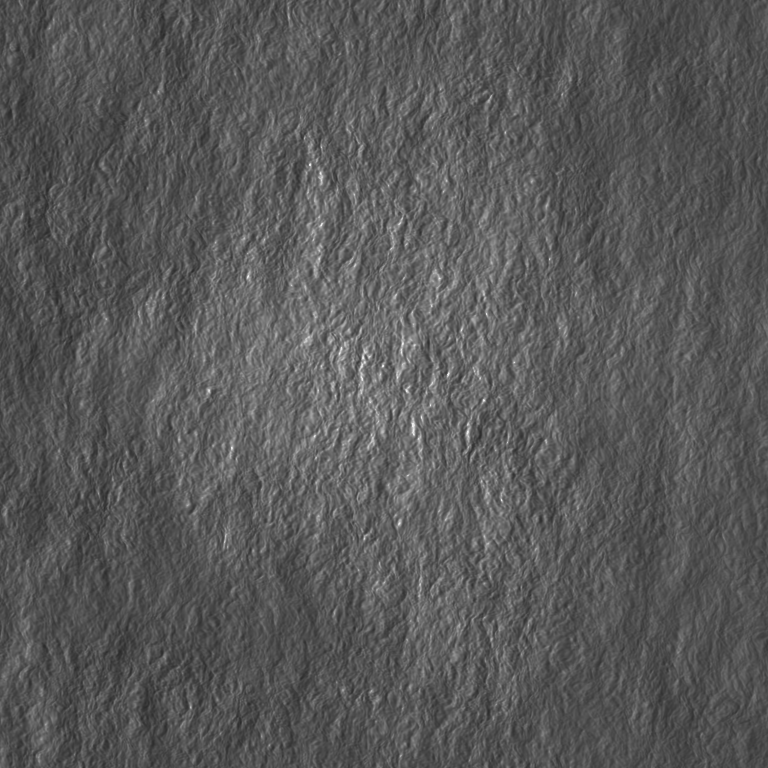
Write a WebGL 2 fragment shader that draws this texture.

```glsl
#version 300 es
precision highp float;
// Rough grey ground under low light from the left: a fractal height field of
// short, upright, creased knobs is shaded by its slope along the light.
// A broad central glow, soft patches and small glints finish the tone.

uniform vec2 u_resolution;
out vec4 fragColor;

// Integer hash giving two values from -1 to 1.
vec2 hash2(ivec2 cell, uint seed) {
    uvec2 v = uvec2(cell + 32768) * 1664525u + 1013904223u + seed * 747796405u;
    v.x += v.y * 1664525u;
    v.y += v.x * 1664525u;
    v ^= v >> 16u;
    v.x += v.y * 1664525u;
    v.y += v.x * 1664525u;
    v ^= v >> 16u;
    return vec2(v & 65535u) / 32767.5 - 1.0;
}

float gradientNoise(vec2 p, uint seed) {
    ivec2 cell = ivec2(floor(p));
    vec2 f = fract(p);
    vec2 u = f * f * f * (f * (f * 6.0 - 15.0) + 10.0);
    float a = dot(hash2(cell, seed), f);
    float b = dot(hash2(cell + ivec2(1, 0), seed), f - vec2(1, 0));
    float c = dot(hash2(cell + ivec2(0, 1), seed), f - vec2(0, 1));
    float d = dot(hash2(cell + ivec2(1, 1), seed), f - vec2(1, 1));
    return mix(mix(a, b, u.x), mix(c, d, u.x), u.y);
}

// Coarse octaves are stretched upright, fine ones round; the middle ones are
// folded into knobs parted by narrow creases.
float groundHeight(vec2 p, float pixel) {
    float height = 0.0;
    float frequency = 25.0;
    for (int i = 0; i < 5; i++) {
        float stretch = mix(0.5, 0.95, float(i) / 4.0);
        float visible = 1.0 - smoothstep(0.55, 1.0, frequency * pixel);
        float turn = 0.12 + 0.1 * float(i % 2);
        vec2 q = vec2(p.x - turn * p.y, p.y * stretch + turn * p.x) * frequency;
        float n = gradientNoise(q, uint(i));
        if (i == 1 || i == 2) n = 1.1 * sqrt(n * n + 0.002);
        height += visible * n * (i == 0 ? 0.75 : 1.0) / frequency;
        frequency *= 1.8;
    }
    return height;
}

void main() {
    float pixel = 1.0 / min(u_resolution.x, u_resolution.y);
    vec2 uv = gl_FragCoord.xy * pixel;

    // Bend the grain so that the knobs do not line up.
    vec2 coarseBend = vec2(gradientNoise(uv * 9.0, 11u), gradientNoise(uv * 9.0, 12u));
    vec2 fineBend = vec2(gradientNoise(uv * 45.0, 13u), gradientNoise(uv * 45.0, 14u));
    vec2 p = uv + 0.012 * coarseBend + 0.005 * fineBend;

    // Broad light and patchy tone.
    vec2 fromCentre = (uv - vec2(0.52, 0.56)) / vec2(0.25, 0.36);
    float glow = exp(-dot(fromCentre, fromCentre));
    float patches = gradientNoise(uv * vec2(5.0, 3.0), 21u)
                  + 0.6 * gradientNoise(uv * vec2(14.0, 8.0), 22u);

    // Slope along the light, steeper in the glow and gentler to the right.
    vec2 lightStep = 0.001 * normalize(vec2(1.0, -0.22));
    float ahead = groundHeight(p + lightStep, pixel);
    float behind = groundHeight(p - lightStep, pixel);
    float slope = (ahead - behind) / 0.002;
    float relief = mix(0.9, 1.2, glow) - 0.25 * smoothstep(0.6, 1.0, uv.x);
    slope *= relief * (1.0 + 0.5 * gradientNoise(uv * 7.0, 23u));

    // Shade lit and turned-away faces, darken hollows.
    float hollow = 2.0 * (ahead + behind) - 0.04;
    float tone = 0.312 * exp(0.36 * glow + 0.2 * patches + 0.165 * slope + hollow);

    // Small glints sit on the steepest lit grains.
    float grain = smoothstep(-0.1, 0.35, gradientNoise(uv * 200.0, 31u));
    float glint = max(slope - 1.7, 0.0);
    tone += 0.07 * glint * glint * grain * (0.5 + glow);
    tone = max(tone, 0.17 + 0.3 * (tone - 0.17));

    fragColor = vec4(vec3(min(tone, 0.92)), 1.0);
}
```
